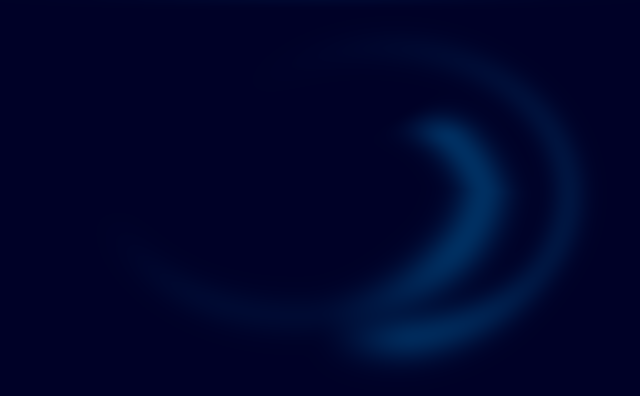
Write a Shadertoy shader that draws this background.

```glsl
// Signed distance from an elliptical path (x) and angle around it (y);
// past angle zero the path curls inward by the given amount.
vec2 arcCoords(vec2 p, vec2 center, vec2 radii, float curl) {
    vec2 q = (p - center) / radii;
    float angle = atan(q.y, q.x);
    float len = max(length(q), 1e-3);
    float path = 1.0 - curl * max(angle + 0.08, 0.0);
    return vec2((len - path) * length(p - center) / len, angle);
}

float softBand(float dist, float width) {
    float t = dist / width;
    return exp(-t * t);
}

// Broad crescent with a long tail sweeping to the left
float innerSwirl(vec2 p) {
    vec2 arc = arcCoords(p, vec2(-0.061, 0.046), vec2(0.475, 0.344), 0.28);
    float body = smoothstep(-1.5, -0.5, arc.y);
    float ends = smoothstep(-3.0, -1.9, arc.y) * (1.0 - smoothstep(0.35, 0.72, arc.y));
    return mix(0.18, 0.95, body) * ends * softBand(arc.x, mix(0.052, 0.068, body));
}

// Thin outer ring, brightest at its lower end
float outerSwirl(vec2 p) {
    vec2 arc = arcCoords(p, vec2(0.160, 0.011), vec2(0.468, 0.367), 0.0);
    float fade = 1.0 - smoothstep(-0.3, 2.5, arc.y);
    float foot = 1.0 - smoothstep(-1.4, -0.5, arc.y);
    float level = (0.42 * fade + 0.43 * foot) * smoothstep(-1.95, -1.4, arc.y);
    return level * softBand(arc.x, mix(0.046, 0.06, foot));
}

void mainImage(out vec4 fragColor, in vec2 fragCoord) {
    vec2 p = (fragCoord - 0.5 * iResolution.xy) / iResolution.y;

    // Screen the two swirls together
    float glow = 1.0 - (1.0 - innerSwirl(p)) * (1.0 - outerSwirl(p));

    // Faint sheen along the top edge
    glow += 0.13 * softBand(p.x, 0.45) * softBand(0.5 - p.y, 0.014);

    vec3 navy = vec3(0.0, 0.005, 0.152);
    vec3 blueLight = vec3(0.0, 0.19, 0.24);
    fragColor = vec4(navy + blueLight * glow, 1.0);
}
```
